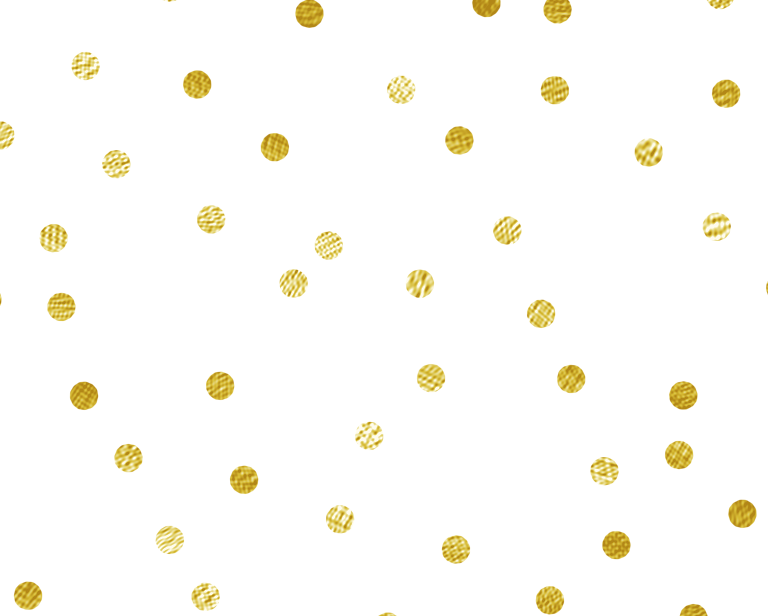
Write a Shadertoy shader that draws this pattern.

```glsl
// Scattered brushed gold foil confetti dots on a white ground.

const float TAU = 6.28319;
const float DOT_RADIUS = 0.0228;          // in canvas heights
const vec2  CELL = vec2(0.25, 0.125);     // one dot lives in each cell
const vec2  GRID_SHIFT = vec2(0.11, 0.055);

const vec3 WHITE     = vec3(1.0);
const vec3 DEEP_GOLD = vec3(0.70, 0.53, 0.09);
const vec3 GOLD      = vec3(0.84, 0.73, 0.20);
const vec3 SOFT_GOLD = vec3(0.91, 0.86, 0.54);
const vec3 GLINT     = vec3(1.0, 0.99, 0.93);

float hash(vec2 p) {
    vec3 q = fract(vec3(p.xyx) * 0.1031);
    q += dot(q, q.yzx + 33.33);
    return fract((q.x + q.y) * q.z);
}

vec2 hash2(vec2 p) {
    return vec2(hash(p), hash(p + vec2(37.0, 91.0)));
}

// Colour ramp from deep gold to bright glint
vec3 goldRamp(float t) {
    t = clamp(t, 0.0, 1.0) * 3.0;
    vec3 c = mix(DEEP_GOLD, GOLD, min(t, 1.0));
    c = mix(c, SOFT_GOLD, clamp(t - 1.0, 0.0, 1.0));
    return mix(c, GLINT, clamp(t - 2.0, 0.0, 1.0));
}

// Layered plane waves around one main direction form short scratches
float brushStrokes(vec2 p, vec2 seed, float direction) {
    const int LAYERS = 8;
    float sum = 0.0;
    for (int i = 0; i < LAYERS; i++) {
        vec2 r = hash2(seed + float(i) * vec2(7.0, 13.0));
        float crossTurn = i % 4 == 3 ? 1.3 : 0.0;
        float angle = direction + crossTurn + (r.x - 0.5) * 1.0;
        float frequency = mix(7.0, 24.0, r.y);
        sum += sin(dot(p, vec2(cos(angle), sin(angle))) * frequency + TAU * fract(r.x * 17.0 + r.y));
    }
    return sum / sqrt(float(LAYERS));
}

// Foil surface of one dot; p is measured in dot radii
vec3 foil(vec2 p, vec2 seed) {
    float tone = mix(0.12, 0.72, hash(seed + 5.0));
    float direction = mix(1.7, 3.0, hash(seed + 11.0));
    float contrast = mix(0.14, 0.5, tone);
    float patches = 0.08 * sin(dot(p, vec2(0.8, 2.2)) + TAU * hash(seed + 23.0));
    return goldRamp(tone + patches + contrast * brushStrokes(p, seed, direction));
}

// Jittered dot centre, kept inside its own cell, relative to the cell corner
vec2 dotCentre(vec2 id, vec2 cell, float radius) {
    vec2 margin = vec2(radius * 1.1);
    return mix(margin, cell - margin, hash2(id + 3.0));
}

void mainImage(out vec4 fragColor, in vec2 fragCoord) {
    float pixel = 1.0 / iResolution.y;
    vec2 p = fragCoord * pixel + GRID_SHIFT;

    // Cell lookup, every row slid sideways by a random amount
    float row = floor(p.y / CELL.y);
    p.x += CELL.x * hash(vec2(row, 19.0));
    vec2 id = vec2(floor(p.x / CELL.x), row);
    vec2 seed = id + vec2(41.0, 17.0);
    vec2 local = p - id * CELL - dotCentre(seed, CELL, DOT_RADIUS);

    // Disc with a slightly uneven rim
    float around = atan(local.y, local.x);
    float wobble = 0.015 * sin(around * 9.0 + TAU * hash(seed)) * sin(around * 4.0);
    float edge = length(local) - DOT_RADIUS * (1.0 + wobble);
    float coverage = 1.0 - smoothstep(-0.75 * pixel, 0.75 * pixel, edge);

    vec3 colour = mix(WHITE, foil(local / DOT_RADIUS, seed), coverage);
    fragColor = vec4(colour, 1.0);
}
```
